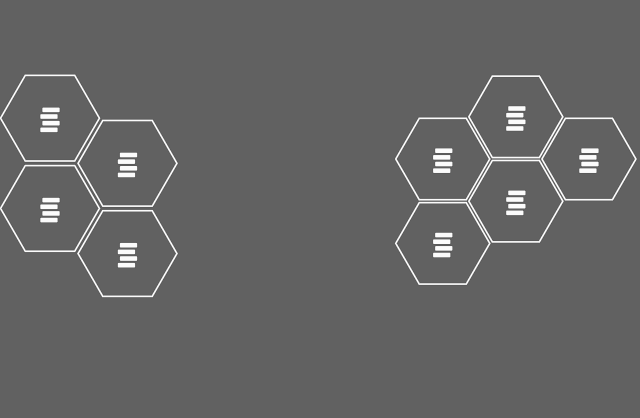
This background is drawn by a WebGL 2 fragment shader. Its source:

```glsl
#version 300 es
precision highp float;

uniform vec2 u_resolution;
out vec4 fragColor;

// Lengths are fractions of the canvas width, measured from its centre.
const vec3 BACKGROUND = vec3(0.38);
const vec3 HALO_COLOR = vec3(0.34);
const vec3 LINE_COLOR = vec3(0.985);

const vec2 LEFT_ORIGIN = vec2(-0.4219, 0.1419);
const vec2 LEFT_STEP = vec2(0.1211, 0.1410);
const float LEFT_APOTHEM = 0.0669;
const int LEFT_CELLS = 4;

const vec2 RIGHT_ORIGIN = vec2(0.1918, 0.0781);
const vec2 RIGHT_STEP = vec2(0.1142, 0.1318);
const float RIGHT_APOTHEM = 0.0636;
const int RIGHT_CELLS = 5;

const float LINE_HALF_WIDTH = 0.0013;
const float HALO_WIDTH = 0.0013;
const vec2 BAR_HALF_SIZE = vec2(0.0135, 0.0036);
const vec2 MARK_OFFSET = vec2(0.0, -0.0026);
const float BAR_RADIUS = 0.0016;
const float BAR_PITCH = 0.0104;
const float BAR_SHIFT = 0.0016;
const int BAR_COUNT = 4;

// Signed distance to a hexagon with flat top and bottom.
float hexagon(vec2 p, float apothem) {
  const vec3 k = vec3(-0.8660, 0.5, 0.5774);
  p = abs(p);
  p -= 2.0 * min(dot(k.xy, p), 0.0) * k.xy;
  p -= vec2(clamp(p.x, -k.z * apothem, k.z * apothem), apothem);
  return length(p) * sign(p.y);
}

float roundedBox(vec2 p, vec2 halfSize, float radius) {
  vec2 q = abs(p) - halfSize + radius;
  return length(max(q, 0.0)) + min(max(q.x, q.y), 0.0) - radius;
}

// Stack of bars, shifted alternately to either side.
float stackMark(vec2 p) {
  float d = 1.0;
  for (int i = 0; i < BAR_COUNT; i++) {
    float row = float(i) - 0.5 * float(BAR_COUNT - 1);
    float side = float(i % 2) * 2.0 - 1.0;
    vec2 center = vec2(side * BAR_SHIFT, row * BAR_PITCH);
    d = min(d, roundedBox(p - center, BAR_HALF_SIZE, BAR_RADIUS));
  }
  return d;
}

// Two cells per column; rise lifts every odd column by one cell.
float cluster(vec2 p, vec2 origin, vec2 pitch, float apothem, int cells, int rise) {
  float d = 1.0;
  for (int i = 0; i < cells; i++) {
    int column = i / 2;
    int row = i % 2 - rise * ((column + 1) / 2);
    float drop = float(row) + 0.5 * float(column);
    vec2 local = p - origin - vec2(float(column), -drop) * pitch;
    float outline = abs(hexagon(local, apothem)) - LINE_HALF_WIDTH;
    d = min(d, min(outline, stackMark(local - MARK_OFFSET)));
  }
  return d;
}

void main() {
  vec2 p = (gl_FragCoord.xy - 0.5 * u_resolution) / u_resolution.x;
  float pixel = 1.0 / u_resolution.x;

  float left = cluster(p, LEFT_ORIGIN, LEFT_STEP, LEFT_APOTHEM, LEFT_CELLS, 0);
  float right = cluster(p, RIGHT_ORIGIN, RIGHT_STEP, RIGHT_APOTHEM, RIGHT_CELLS, 1);
  float d = min(left, right);

  // Faint dark rim below the white shapes.
  float rim = max(d, 0.0) / HALO_WIDTH;
  vec3 color = mix(BACKGROUND, HALO_COLOR, exp(-rim * rim));
  color = mix(color, LINE_COLOR, clamp(0.5 - d / pixel, 0.0, 1.0));
  fragColor = vec4(color, 1.0);
}
```
